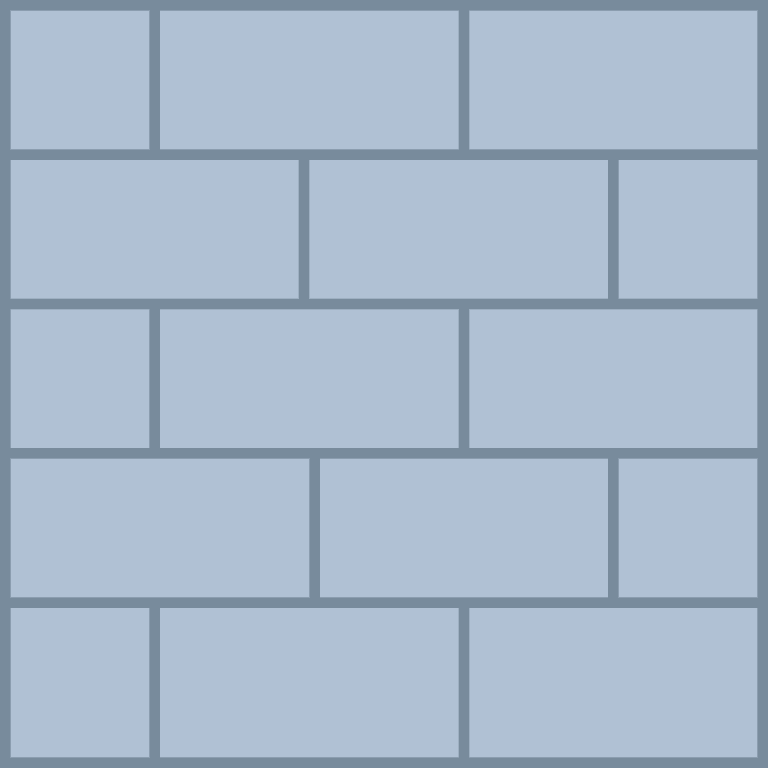
Write a Shadertoy shader that draws this pattern.

```glsl
const vec3 BRICK_COLOR = vec3(0.69, 0.757, 0.831);
const vec3 MORTAR_COLOR = vec3(0.471, 0.545, 0.612);
const float GRID = 72.0;         // units across the canvas
const float JOINT = 1.0;         // mortar width in units
const float COURSE = 14.0;       // course height, joint included
const float BRICK_LENGTH = 29.0; // brick length, joint included
const int COURSES = 5;

// Share of a pixel at p, of the given width, covered by a joint from start
float joint(float p, float start, float pixel) {
    float low = max(p - 0.5 * pixel, start);
    float high = min(p + 0.5 * pixel, start + JOINT);
    return clamp((high - low) / pixel, 0.0, 1.0);
}

// Outer frame on one axis
float frame(float p, float pixel) {
    return max(joint(p, 0.0, pixel), joint(p, GRID - JOINT, pixel));
}

// Horizontal joints between the courses
float bedJoints(float y, float pixel) {
    float cover = 0.0;
    for (int i = 1; i < COURSES; i++) {
        cover = max(cover, joint(y, float(i) * COURSE, pixel));
    }
    return cover;
}

// Vertical joints, staggered by half a brick on alternate courses
float headJoints(vec2 p, float pixel) {
    float course = clamp(floor((p.y - 0.5 * JOINT) / COURSE), 0.0, float(COURSES - 1));
    float staggered = mod(course, 2.0);
    float first = COURSE * (1.0 + staggered);
    float second = first + BRICK_LENGTH;
    // The lower staggered course has its first joint one unit further right
    float nudge = course == 3.0 ? JOINT : 0.0;
    return max(joint(p.x, first + nudge, pixel), joint(p.x, second, pixel));
}

void mainImage(out vec4 fragColor, in vec2 fragCoord) {
    // Grid units, measured from the upper left
    vec2 uv = fragCoord / iResolution.xy;
    vec2 p = GRID * vec2(uv.x, 1.0 - uv.y);
    vec2 pixel = GRID / iResolution.xy;

    float mortar = max(frame(p.x, pixel.x), frame(p.y, pixel.y));
    mortar = max(mortar, bedJoints(p.y, pixel.y));
    mortar = max(mortar, headJoints(p, pixel.x));

    fragColor = vec4(mix(BRICK_COLOR, MORTAR_COLOR, mortar), 1.0);
}
```
